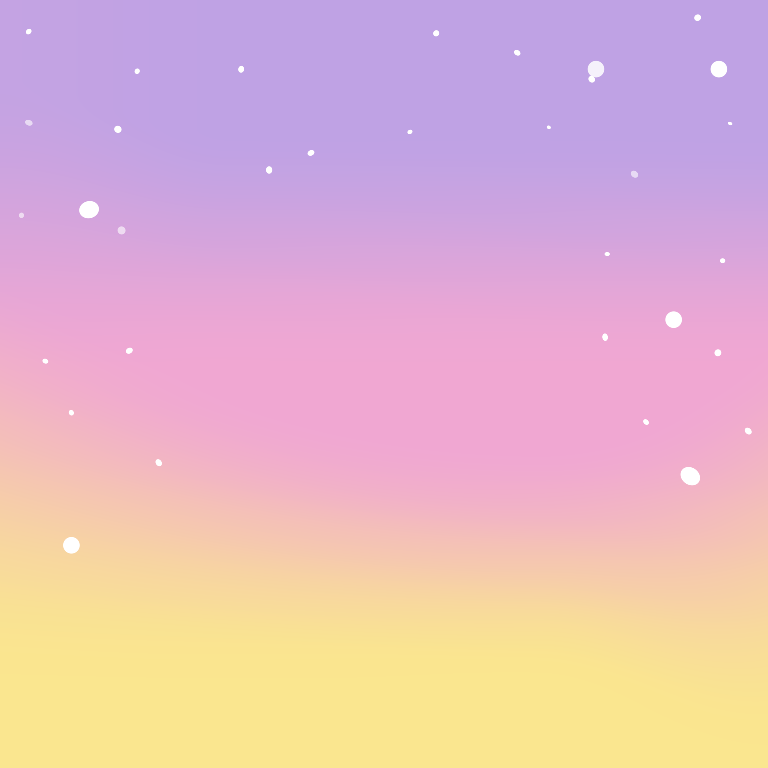
Write a three.js fragment shader that draws this background.

```glsl
#define VIOLET vec3(0.75, 0.636, 0.895)
#define PINK vec3(0.94, 0.655, 0.825)
#define YELLOW vec3(0.98, 0.90, 0.56)
#define STAR_GRID 8.0
#define STAR_CHANCE 0.85
#define ORB_RADIUS 0.0108
#define EDGE 0.0012

varying vec2 vUv;

float hash(vec2 p) {
  return fract(sin(dot(p, vec2(127.1, 311.7))) * 43758.54);
}

float noise(vec2 p) {
  vec2 cell = floor(p);
  vec2 f = fract(p);
  f = f * f * (3.0 - 2.0 * f);
  float low = mix(hash(cell), hash(cell + vec2(1.0, 0.0)), f.x);
  float high = mix(hash(cell + vec2(0.0, 1.0)), hash(cell + 1.0), f.x);
  return mix(low, high, f.y);
}

// Soft-edged dot, turned and squashed at random
float ovalDot(vec2 offset, float radius, float squash, float seed) {
  float angle = 6.2832 * seed;
  float c = cos(angle);
  float s = sin(angle);
  vec2 q = mat2(c, -s, s, c) * offset;
  q.y /= squash;
  return 1.0 - smoothstep(-0.5 * EDGE, 0.5 * EDGE, length(q) - radius);
}

// Three colour bands with curved, blended borders
vec3 sky(vec2 p) {
  float brush = noise(p * vec2(2.5, 24.0) + p.yx * 3.0) - 0.5;
  float y = p.y + 0.010 * brush;
  float left = 1.0 - smoothstep(0.0, 0.3, p.x);
  float bend = p.x - 0.7;
  float glowTop = 0.42 + (bend < 0.0 ? 0.47 : 1.6) * bend * bend;
  float glowBase = 0.12 - 0.09 * smoothstep(0.7, 1.0, p.x);
  float glow = 1.0 - smoothstep(glowBase, glowTop, y);
  float dusk = smoothstep(0.52 - 0.03 * left, 0.83 + 0.07 * left, y);
  vec3 color = mix(PINK, YELLOW, glow);
  return mix(color, VIOLET, dusk * (1.0 - 0.09 * left));
}

// Small stars, kept above the glow and around an open centre
float stars(vec2 p) {
  vec2 cell = floor(p * STAR_GRID);
  vec2 middle = (cell + 0.5) / STAR_GRID;
  float side = step(0.28, abs(middle.x - 0.5));
  float area = step(0.36, middle.y) * max(side, step(0.75, middle.y));
  float shown = area * step(hash(cell + 3.7), STAR_CHANCE);
  vec2 jitter = vec2(hash(cell + 11.3), hash(cell + 23.9));
  vec2 center = (cell + mix(vec2(0.15), vec2(0.85), jitter)) / STAR_GRID;
  float radius = mix(0.0018, 0.0054, sqrt(hash(cell + 37.1)));
  float squash = mix(0.68, 1.0, hash(cell + 41.5));
  float strength = mix(0.6, 1.0, step(0.1, hash(cell + 53.2)));
  return shown * strength * ovalDot(p - center, radius, squash, hash(cell + 61.8));
}

// Large orbs: a pair down the left, a swaying chain down the right
float orbs(vec2 p) {
  float cover = 0.0;
  for (int i = 0; i < 2; i++) {
    float n = float(i);
    vec2 center = vec2(0.116 - 0.023 * n, 0.727 - 0.437 * n);
    float radius = ORB_RADIUS * (1.2 - 0.2 * n);
    cover = max(cover, ovalDot(p - center, radius, 0.86 + 0.14 * n, 0.04));
  }
  for (int i = 0; i < 4; i++) {
    float n = float(i);
    float sway = cos(3.14159 * n) * exp(-n);
    float drop = pow(max(n - 1.0, 0.0) * 0.5, 0.7);
    vec2 center = vec2(0.893 - 0.117 * sway, 0.91 - 0.53 * drop);
    float last = step(2.5, n);
    float radius = ORB_RADIUS * (1.0 + 0.25 * last);
    float strength = mix(0.85, 1.0, min(n, 1.0));
    cover = max(cover, strength * ovalDot(p - center, radius, 1.0 - 0.18 * last, 0.9));
  }
  return cover;
}

void main() {
  float light = max(stars(vUv), orbs(vUv));
  gl_FragColor = vec4(mix(sky(vUv), vec3(1.0), light), 1.0);
}
```
